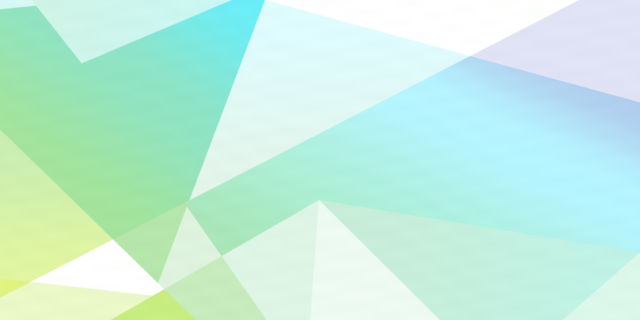
Reproduce this background procedurally as a WebGL 2 fragment shader.

```glsl
#version 300 es
precision highp float;

uniform vec2 u_resolution;
out vec4 fragColor;

// Corners, in canvas heights
const vec2 PEAK = vec2(0.828, 1.0);
const vec2 KNOT = vec2(0.575, 0.367);
const vec2 APEX = vec2(0.997, 0.375);
const vec2 RIGHT_CORNER = vec2(2.0, 0.211);
const vec2 NOTCH = vec2(0.255, 0.802);

// Gradient axes
const vec2 LEAF_AXIS = vec2(0.6, 0.8);
const vec2 BAND_AXIS = vec2(0.447, 0.894);

// Colours
const vec3 WHITE = vec3(0.995, 1.0, 0.995);
const vec3 LEAF = vec3(0.64, 0.89, 0.61);
const vec3 JADE = vec3(0.56, 0.89, 0.77);
const vec3 AQUA = vec3(0.42, 0.93, 0.97);
const vec3 MINT = vec3(0.66, 0.90, 0.72);
const vec3 SEAFOAM = vec3(0.68, 0.94, 0.86);
const vec3 SKY = vec3(0.71, 0.96, 1.0);
const vec3 PERIWINKLE = vec3(0.69, 0.80, 0.93);
const vec3 LAVENDER = vec3(0.88, 0.89, 0.96);
const vec3 ICE = vec3(0.87, 0.985, 0.995);
const vec3 MIST = vec3(0.89, 0.96, 0.92);
const vec3 FROST = vec3(0.93, 0.98, 0.95);
const vec3 PALE_MINT = vec3(0.78, 0.93, 0.85);
const vec3 PALE_LEAF = vec3(0.78, 0.92, 0.74);
const vec3 LIME = vec3(0.78, 0.93, 0.50);
const vec3 LEMON = vec3(0.88, 0.95, 0.50);
const vec3 CREAM = vec3(0.92, 0.97, 0.78);

const float GRAIN = 0.003;

// Smooth mask of the half-plane to the left of the line from a to b
float leftOf(vec2 p, vec2 a, vec2 b) {
    vec2 d = normalize(b - a);
    vec2 q = p - a;
    float pixel = 1.0 / u_resolution.y;
    return smoothstep(-pixel, pixel, d.x * q.y - d.y * q.x);
}

vec3 leafGradient(vec2 p) {
    float t = dot(p, LEAF_AXIS);
    vec3 c = mix(LEAF, JADE, smoothstep(0.45, 0.90, t));
    return mix(c, AQUA, smoothstep(0.85, 1.27, t));
}

vec3 bandGradient(vec2 p) {
    float t = dot(p, BAND_AXIS);
    vec3 c = mix(MINT, SEAFOAM, smoothstep(0.50, 0.92, t));
    c = mix(c, SKY, smoothstep(0.84, 1.20, t));
    return mix(c, PERIWINKLE, smoothstep(1.22, 1.50, t));
}

// Facets fanning out below the apex
vec3 lowerFacets(vec2 p, float leftOfSpur, float belowSlope) {
    vec3 c = mix(PALE_MINT, vec3(0.75, 0.95, 0.90), smoothstep(1.1, 2.0, p.x));
    c = mix(vec3(0.86, 0.97, 0.92), c, leftOf(p, vec2(1.758, 0.0), RIGHT_CORNER));
    c = mix(c, FROST, leftOf(p, vec2(1.375, 0.0), APEX));
    c = mix(c, vec3(0.87, 0.96, 0.90), leftOf(p, vec2(0.969, 0.0), APEX));
    c = mix(c, PALE_LEAF, leftOfSpur);
    return mix(c, LIME, belowSlope);
}

// Yellow and white facets in the lower left
vec3 cornerFacets(vec2 p, float aboveDiagonal) {
    float aboveSill = leftOf(p, vec2(0.0, 0.130), vec2(0.477, 0.076));
    vec3 glow = mix(vec3(0.88, 0.96, 0.63), vec3(0.79, 0.93, 0.70),
                    smoothstep(0.12, 0.58, p.y));
    vec3 under = mix(CREAM, WHITE, aboveSill);
    return mix(under, mix(LEMON, glow, aboveSill), aboveDiagonal);
}

void main() {
    vec2 p = gl_FragCoord.xy / u_resolution * vec2(2.0, 1.0);

    // Long dividing lines
    float aboveDiagonal = leftOf(p, vec2(0.0, 0.070), vec2(1.810, 1.0));
    float aboveRoof = leftOf(p, PEAK, vec2(2.0, 0.680));
    float leftOfBlade = leftOf(p, vec2(0.479, 0.076), PEAK);
    float leftOfSpur = leftOf(p, vec2(0.833, 0.0), KNOT);
    float belowSlope = leftOf(p, vec2(0.612, 0.0), vec2(0.0, 0.596));

    // Central band and the facets above it
    vec3 below = mix(bandGradient(p), LAVENDER, aboveRoof);
    below = mix(below, vec3(0.87, 0.95, 0.87), leftOfSpur);
    vec3 pane = mix(MIST, ICE, smoothstep(0.40, 0.95, p.y));
    vec3 color = mix(below, mix(pane, WHITE, aboveRoof), aboveDiagonal);

    // Green side and lower left
    vec3 green = mix(vec3(0.71, 0.90, 0.67), leafGradient(p), aboveDiagonal);
    color = mix(color, green, leftOfBlade);
    color = mix(color, cornerFacets(p, aboveDiagonal), belowSlope);

    // Lower fan
    float fan = min(leftOf(p, APEX, vec2(0.346, 0.0)), leftOf(p, RIGHT_CORNER, APEX));
    color = mix(color, lowerFacets(p, leftOfSpur, belowSlope), fan);

    // Pale facets along the top left
    float strip = leftOf(p, vec2(0.0, 0.971), vec2(0.290, 1.0));
    color = mix(color, vec3(0.84, 0.97, 0.96), strip);
    float flap = min(leftOf(p, NOTCH, vec2(0.724, 1.0)), leftOf(p, NOTCH, vec2(0.109, 0.987)) * -1.0 + 1.0);
    color = mix(color, mix(vec3(0.82, 0.95, 0.89), vec3(0.79, 0.97, 0.96), p.x / 0.724), flap);

    // Faint layered streaks
    float streaks = sin(dot(p, vec2(31.0, 74.0)) + 2.0 * sin(p.x * 9.0)) + sin(dot(p, vec2(-23.0, 117.0)));
    fragColor = vec4(color + GRAIN * streaks, 1.0);
}
```
